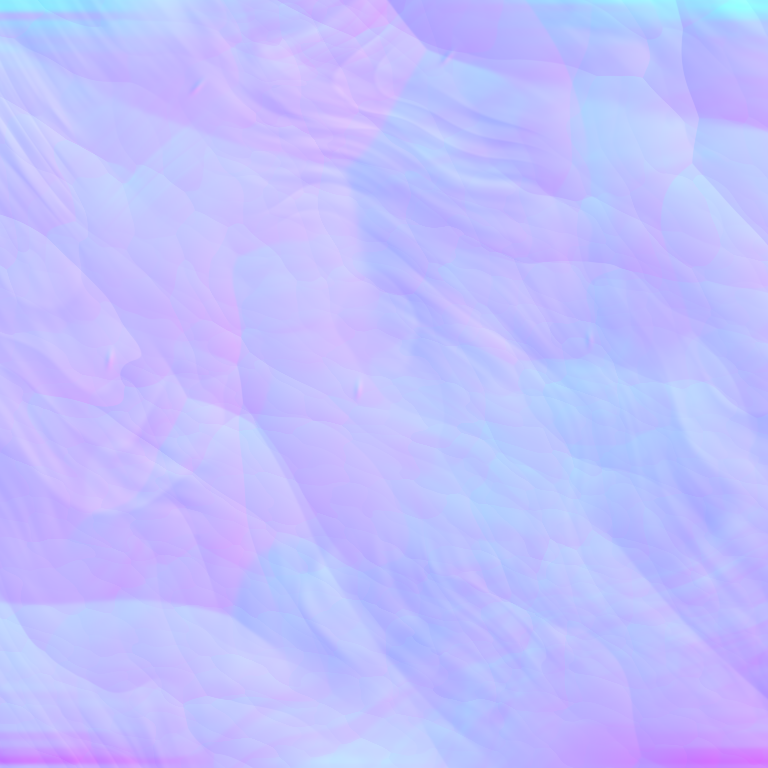
Give the GLSL for this texture map, as a WebGL 1 fragment shader.

```glsl
precision highp float;
// Pastel normal map of overlapping soft domes, diagonal creases and fine folds.
uniform vec2 u_resolution;

const vec3 FLAT_COLOR = vec3(0.752, 0.752, 1.0);
const float TAU = 6.2831853;

vec2 hash22(vec2 p) {
  vec3 q = fract(p.xyx * vec3(0.1031, 0.1030, 0.0973));
  q += dot(q, q.yzx + 33.33);
  return fract((q.xx + q.yz) * q.zy);
}

float noise(vec2 p) {
  vec2 cell = floor(p);
  vec2 f = fract(p);
  f = f * f * f * (f * (f * 6.0 - 15.0) + 10.0);
  float low = mix(hash22(cell).x, hash22(cell + vec2(1.0, 0.0)).x, f.x);
  float high = mix(hash22(cell + vec2(0.0, 1.0)).x, hash22(cell + 1.0).x, f.x);
  return mix(low, high, f.y);
}

// Smooth two-octave bend that keeps creases as long arcs.
vec2 warp(vec2 p, float amount) {
  vec2 broad = vec2(noise(p * 0.8 + 3.1), noise(p * 0.8 + 47.6));
  vec2 small = vec2(noise(p * 2.1 + 13.4), noise(p * 2.1 + 81.2));
  return p + amount * (broad + 0.22 * small - 0.61);
}

mat2 turn(float angle) {
  float c = cos(angle);
  float s = sin(angle);
  return mat2(c, s, -s, c);
}

// Slope of paraboloid domes; crispness sets how abruptly they meet.
vec2 domeSlope(vec2 p, float crispness) {
  vec2 cell = floor(p);
  vec3 sum = vec3(0.0);
  float nearest = 4.0;
  for (int y = -1; y <= 1; y++) {
    for (int x = -1; x <= 1; x++) {
      vec2 id = cell + vec2(float(x), float(y));
      vec2 d = p - id - hash22(id);
      float dist = dot(d, d);
      float closer = min(nearest, dist);
      float weight = exp(-crispness * (dist - closer));
      sum = sum * exp(-crispness * (nearest - closer)) + weight * vec3(d, 1.0);
      nearest = closer;
    }
  }
  return sum.xy / sum.z;
}

// Domes of falling size, stretched along the falling diagonal.
vec2 layeredDomes(vec2 p) {
  vec2 slope = vec2(0.0);
  float scale = 1.9;
  float amp = 0.08;
  for (int i = 0; i < 6; i++) {
    float layer = float(i);
    mat2 rot = turn(0.8 + 0.22 * (mod(layer * 2.0, 5.0) - 2.0));
    vec2 q = rot * p * vec2(0.62, 1.2) * scale + layer * 7.37;
    float patchy = smoothstep(0.2, 0.8, noise(p * 4.0 + layer * 19.3));
    float crispness = mix(8.0, 130.0, patchy * patchy);
    float strength = mix(1.0, 0.3 + 1.1 * patchy, min(layer * 0.5, 1.0));
    slope += amp * strength * (domeSlope(warp(q, 1.0), crispness) * rot);
    scale *= 1.75;
    amp *= 0.73;
  }
  return slope;
}

// Ramp that rises slowly and drops quickly, centred on zero.
float softSaw(float t) {
  float f = fract(t);
  return f * (1.0 - smoothstep(0.84, 1.0, f)) - 0.42;
}

// Thin wrinkles gathered in patches, each tilting across its own length.
vec2 folds(vec2 p, float angle, float seed) {
  mat2 rot = turn(angle);
  vec2 q = rot * warp(p * 3.0 + seed, 0.9);
  float arcs = softSaw(6.0 * noise(q * vec2(0.6, 1.5)) + 1.2 * noise(q * 3.0));
  float fine = noise(q * vec2(2.0, 14.0)) + 0.7 * noise(q * vec2(4.5, 32.0)) - 0.85;
  float gathered = smoothstep(0.28, 0.8, noise(p * 5.0 + seed + 71.0));
  return gathered * (0.07 * arcs + 0.085 * fine) * (vec2(0.0, 1.0) * rot);
}

// Sparse tiny puckers.
vec2 puckers(vec2 p) {
  vec2 q = p * 3.0;
  vec2 seed = hash22(floor(q) + 5.0);
  vec2 d = turn(seed.x - 0.2) * (fract(q) - 0.2 - 0.6 * seed);
  float falloff = exp(-dot(d * d, vec2(6000.0, 900.0)));
  return step(0.45, seed.y) * falloff * vec2(13.0 * d.x, 3.0 * d.y);
}

// Stretched streaks at the upper and lower rims, strongest at the sides.
vec2 rimSlope(vec2 p) {
  float sides = 0.5 + 0.5 * cos(TAU * p.x);
  float streak = 0.3 + 1.2 * noise(vec2(p.x * 3.0, p.y * 95.0));
  float top = exp(-(1.0 - p.y) * 28.0) * sides;
  float bottom = exp(-p.y * 22.0) * (1.3 * sides - 0.4);
  return streak * (top * vec2(-0.16, 0.21) + bottom * vec2(0.06, -0.28));
}

void main() {
  vec2 p = gl_FragCoord.xy / u_resolution;
  vec2 slope = layeredDomes(p) * vec2(0.85, 1.0);
  slope += folds(p, 0.8, 0.0) + 0.55 * folds(p, -0.35, 23.0);
  slope += puckers(p) + rimSlope(p);
  gl_FragColor = vec4(clamp(FLAT_COLOR + vec3(slope, 0.0), 0.0, 1.0), 1.0);
}
```
